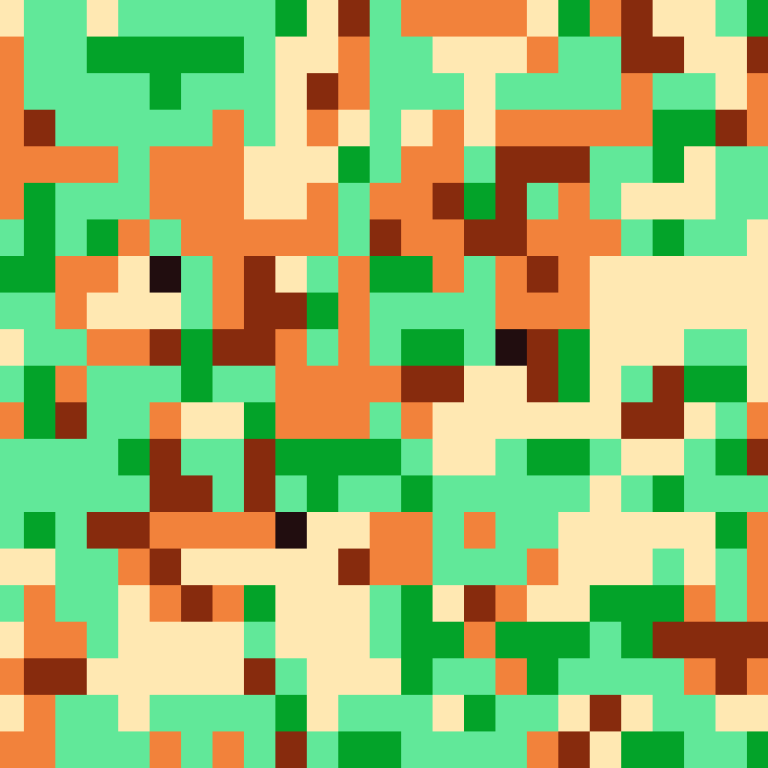
Reproduce this texture procedurally as a Shadertoy shader.

```glsl
const vec2 GRID = vec2(24.43, 21.0);    // cells across the canvas
const vec2 GRID_SHIFT = vec2(0.24, 0.0);
const float SPREAD = 0.6;               // chance that a cell joins its neighbour
const int MAX_STEPS = 10;
const float PAIRING = 0.3;              // chance that a shade repeats sideways

const float GREEN_SHARE = 0.40;
const float WARM_SHARE = 0.23;
const float DARK_GREEN_PART = 0.25;
const float BROWN_PART = 0.29;
const float INK_PART = 0.01;

const vec3 CREAM  = vec3(1.00, 0.91, 0.70);
const vec3 MINT   = vec3(0.38, 0.91, 0.60);
const vec3 LEAF   = vec3(0.01, 0.64, 0.16);
const vec3 ORANGE = vec3(0.95, 0.51, 0.23);
const vec3 BROWN  = vec3(0.53, 0.17, 0.05);
const vec3 INK    = vec3(0.13, 0.05, 0.06);

float hash(vec2 p, float seed) {
    return fract(sin(dot(p, vec2(127.1, 311.7)) + seed * 74.7) * 43758.55);
}

// Walk left or down to the cell that decides the colour family of a clump
vec2 clumpRoot(vec2 cell) {
    for (int i = 0; i < MAX_STEPS; i++) {
        if (hash(cell, 1.0) > SPREAD) break;
        cell -= hash(cell, 2.0) < 0.5 ? vec2(1.0, 0.0) : vec2(0.0, 1.0);
    }
    return cell;
}

vec3 cellColor(vec2 cell) {
    float family = hash(clumpRoot(cell), 3.0);
    vec2 shadeCell = cell;
    if (hash(cell, 4.0) < PAIRING) shadeCell.x -= 1.0;
    float shade = hash(shadeCell, 5.0);

    if (family < GREEN_SHARE) return shade < DARK_GREEN_PART ? LEAF : MINT;
    if (family < GREEN_SHARE + WARM_SHARE) {
        if (shade < INK_PART) return INK;
        return shade < BROWN_PART ? BROWN : ORANGE;
    }
    return CREAM;
}

void mainImage(out vec4 fragColor, in vec2 fragCoord) {
    vec2 p = fragCoord / iResolution.xy * GRID + GRID_SHIFT;
    vec2 pixel = GRID / iResolution.xy;

    // Blend the four cells around the nearest corner over one pixel
    vec2 corner = floor(p + 0.5);
    vec2 blend = clamp((p - corner) / pixel + 0.5, 0.0, 1.0);
    vec3 below = mix(cellColor(corner - 1.0), cellColor(corner - vec2(0.0, 1.0)), blend.x);
    vec3 above = mix(cellColor(corner - vec2(1.0, 0.0)), cellColor(corner), blend.x);
    fragColor = vec4(mix(below, above, blend.y), 1.0);
}
```
